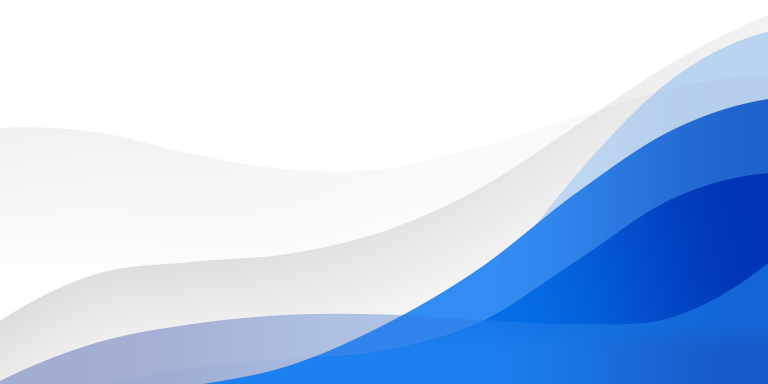
Write a WebGL 2 fragment shader that draws this background.

```glsl
#version 300 es
precision highp float;
// Layered translucent grey and blue waves rising to the right over white.

uniform vec2 u_resolution;
out vec4 outColor;

const int LAST = 8;

// Height at knot i, extended quadratically past both ends.
float knot(float h[9], int i) {
    if (i < 0) return 3.0 * h[0] - 3.0 * h[1] + h[2];
    if (i > LAST) return 3.0 * h[LAST] - 3.0 * h[LAST - 1] + h[LAST - 2];
    return h[i];
}

// Smooth Catmull-Rom curve through nine evenly spaced heights.
float wave(float x, float h[9]) {
    float s = clamp(x, 0.0, 1.0) * float(LAST);
    int i = min(int(s), LAST - 1);
    float t = s - float(i);
    float a = knot(h, i - 1), b = knot(h, i);
    float c = knot(h, i + 1), d = knot(h, i + 2);
    return b + 0.5 * t * (c - a + t * (2.0 * a - 5.0 * b + 4.0 * c - d
             + t * (3.0 * (b - c) + d - a)));
}

// Antialiased coverage of the area where depth is positive.
float cover(float depth) {
    float width = length(vec2(dFdx(depth), dFdy(depth)));
    return clamp(depth / max(width, 1e-5) + 0.5, 0.0, 1.0);
}

// Grey tone that fades towards a lighter tone below its edge.
float fadeTone(float edgeTone, float deepTone, float depth, float reach) {
    return mix(edgeTone, deepTone, clamp(depth / reach, 0.0, 1.0));
}

void main() {
    vec2 uv = gl_FragCoord.xy / u_resolution;
    float x = uv.x, y = uv.y;

    // Depth below the upper edge of each wave
    float mist = wave(x, float[9](0.667, 0.656, 0.599, 0.559, 0.560, 0.617, 0.695, 0.771, 0.805)) - y;
    float grey = wave(x, float[9](0.164, 0.286, 0.318, 0.339, 0.398, 0.510, 0.672, 0.836, 0.961)) - y;
    float hill = wave(x, float[9](0.008, 0.107, 0.156, 0.180, 0.181, 0.167, 0.156, 0.174, 0.315)) - y;
    float deep = wave(x, float[9](-0.05, -0.005, 0.042, 0.065, 0.086, 0.161, 0.320, 0.482, 0.549)) - y;
    float blue = wave(x, float[9](-0.09, -0.04, -0.005, 0.047, 0.154, 0.302, 0.497, 0.661, 0.742)) - y;
    float pale = wave(x, float[9](-1.0, -0.7, -0.5, -0.3, -0.1, 0.22, 0.544, 0.794, 0.917)) - y;

    float inMist = cover(mist), inHill = cover(hill);
    float inDeep = cover(deep), inBlue = cover(blue);

    // Two grey veils on white
    vec3 color = vec3(1.0);
    color *= mix(1.0, fadeTone(mix(0.94, 0.975, min(x * 2.0, 1.0)), 1.0, mist, 0.42), inMist);
    color *= mix(1.0, fadeTone(mix(0.865, 0.945, x), 0.97, grey, 0.28), cover(grey));

    // Pale blue sheet
    vec3 paleColor = mix(vec3(0.75, 0.85, 0.95), vec3(0.72, 0.83, 0.94), smoothstep(0.72, 0.9, x));
    paleColor -= inMist * vec3(0.015, 0.022, 0.018) * smoothstep(0.7, 0.95, x);
    color = mix(color, paleColor, cover(pale));

    // Periwinkle hill with a faint second layer
    vec3 hillColor = mix(vec3(0.64, 0.68, 0.82), vec3(0.69, 0.76, 0.89), smoothstep(0.1, 0.52, x));
    hillColor -= inDeep * vec3(0.025, 0.015, 0.01);
    color = mix(color, hillColor, inHill);

    // Main blue body
    vec3 body = mix(vec3(0.20, 0.55, 0.95), vec3(0.12, 0.38, 0.79), smoothstep(0.62, 1.02, x));
    body = mix(body, vec3(0.19, 0.51, 0.92), inHill * 0.8);

    // Dark swell, deepest towards the right
    float darkness = smoothstep(0.62, 1.0, x + 0.12 * (y - 0.4));
    vec3 swell = mix(vec3(0.02, 0.43, 0.90), vec3(0.0, 0.20, 0.71), darkness);
    body = mix(body, swell, inDeep);

    // Bright foot where the hill overlaps the swell
    vec3 foot = mix(vec3(0.11, 0.50, 0.94), vec3(0.09, 0.35, 0.78), smoothstep(0.6, 1.0, x));
    foot = mix(foot, vec3(0.06, 0.44, 0.89), 0.5 * smoothstep(0.08, 0.16, y));
    body = mix(body, foot, inDeep * inHill);

    outColor = vec4(mix(color, body, inBlue), 1.0);
}
```
